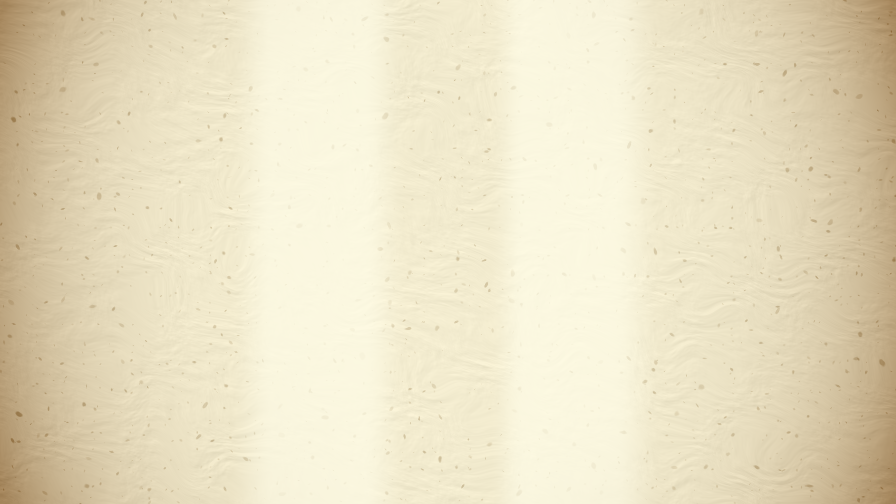
Reproduce this texture procedurally as a WebGL 1 fragment shader.

```glsl
precision highp float;
// Aged cream parchment: two bright vertical sheens, a brown vignette at the sides,
// an embossed fibrous grain from warped value noise, and scattered tan flecks
// placed one per cell in jittered grids. The grain and flecks fade in the sheens.

uniform vec2 u_resolution;

float hash(vec2 p) {
  return fract(sin(dot(p, vec2(127.1, 311.7))) * 43758.5453);
}

float noise(vec2 p) {
  vec2 i = floor(p);
  vec2 f = fract(p);
  f = f * f * (3.0 - 2.0 * f);
  return mix(mix(hash(i), hash(i + vec2(1.0, 0.0)), f.x),
             mix(hash(i + vec2(0.0, 1.0)), hash(i + vec2(1.0, 1.0)), f.x), f.y);
}

float fbm(vec2 p) {
  float sum = 0.0;
  float amp = 0.5;
  for (int i = 0; i < 4; i++) {
    sum += amp * noise(p);
    p = mat2(1.6, 1.2, -1.2, 1.6) * p + 7.3;
    amp *= 0.5;
  }
  return sum;
}

// Paper height: short creases, bent by a slower noise
float paperHeight(vec2 p) {
  vec2 bend = vec2(noise(p * 13.0), noise(p * 13.0 + 31.0)) - 0.5;
  vec2 q = p + bend * 0.07;
  q = mat2(0.92, 0.39, -0.39, 0.92) * q;
  return fbm(q * vec2(26.0, 58.0));
}

// Coverage of irregular, randomly turned flecks, at most one per cell
float flecks(vec2 p, float cells, float density, float seed) {
  vec2 g = p * cells;
  vec2 id = floor(g) + seed;
  vec2 center = 0.25 + 0.5 * vec2(hash(id + 3.1), hash(id + 8.7));
  vec2 d = fract(g) - center;
  float angle = 6.2832 * hash(id + 15.3);
  float c = cos(angle);
  float s = sin(angle);
  d = mat2(c, s, -s, c) * d;
  d.y *= 1.2 + 1.3 * hash(id + 21.9);
  float radius = mix(0.045, 0.14, pow(hash(id + 27.4), 2.0));
  float dist = length(d) + (noise(g * 9.0) - 0.5) * 0.07 - radius;
  float soft = 0.9 * cells / u_resolution.y + 0.015;
  float shape = 1.0 - smoothstep(-soft, soft, dist);
  return shape * step(hash(id), density) * (0.35 + 0.65 * hash(id + 33.6));
}

void main() {
  vec2 uv = gl_FragCoord.xy / u_resolution;
  vec2 p = gl_FragCoord.xy / u_resolution.y;

  // Vertical sheens
  float leftSheen = smoothstep(0.255, 0.305, uv.x) * (1.0 - smoothstep(0.405, 0.455, uv.x));
  float rightSheen = smoothstep(0.545, 0.585, uv.x) * (1.0 - smoothstep(0.685, 0.74, uv.x));
  float sheen = leftSheen + rightSheen;

  // Base tone, darkened toward the sides and corners
  vec3 color = mix(vec3(0.95, 0.922, 0.81), vec3(0.984, 0.97, 0.878), sheen);
  float edge = length((uv - 0.5) * vec2(2.0, 0.9));
  color -= vec3(0.29, 0.38, 0.43) * min(0.7 * pow(edge, 5.0), 1.05);
  color += (noise(p * 5.0) - 0.5) * 0.012 * (1.0 - 0.7 * sheen);

  // Embossed grain lit from the upper left
  vec2 toLight = vec2(-0.0025, 0.003);
  float relief = paperHeight(p) - paperHeight(p + toLight);
  color += clamp(relief * 0.16, -0.035, 0.03) * (1.0 - 0.75 * sheen);

  // Tan flecks, coarse to fine
  float fleck = flecks(p, 19.0, 0.45, 0.0);
  fleck = max(fleck, flecks(p + 0.37, 31.0, 0.35, 50.0));
  fleck = max(fleck, 0.8 * flecks(p + 0.71, 52.0, 0.22, 90.0));
  color -= vec3(0.14, 0.17, 0.20) * fleck * (1.0 - 0.72 * sheen);

  gl_FragColor = vec4(clamp(color, 0.0, 1.0), 1.0);
}
```
